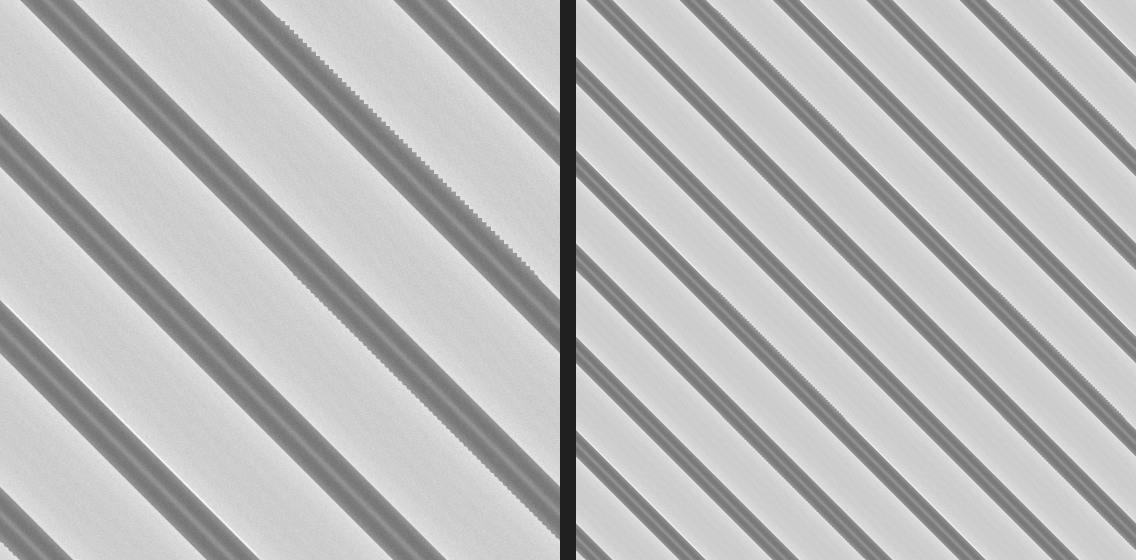
Left, the tile; right, the same tile 2 across and 2 down.
Give the GLSL for this pattern, as a three.js fragment shader.

```glsl
// Soft grey diagonal bands, three repeats across and down, running down to the right.
// A shaded profile is drawn over the signed distance to the nearest band centre;
// fine grain and partly toothed or glinting edges vary the three bands.

varying vec2 vUv;

const float REPEATS = 3.0;
const float PHASE = 0.25;          // band centre, in repeats from the corner
// Widths across a band, in repeats
const float HALF_WIDTH = 0.143;
const float SOFTNESS = 0.006;
const float RIDGE_WIDTH = 0.026;
const float RIM_START = 0.07;
const float GLOW_WIDTH = 0.10;
const float GLINT_WIDTH = 0.005;
// Grey levels
const float DARK = 0.475;
const float RIDGE_LIFT = 0.10;
const float RIM_LIFT = 0.13;
const float LIGHT = 0.80;
const float GLOW_LIFT = 0.09;
const float RIPPLE = 0.004;
const float GLINT_LIFT = 0.10;
// Wear and grain
const float TOOTH_COUNT = 64.0;
const float TOOTH_DEPTH = 0.022;
const float FAINT_TOOTH = 0.45;
const float SPAN_FADE = 0.02;
const float GRAIN_CELLS = 512.0;
const float GRAIN = 0.05;
// Worn stretches: start and length along x
const vec2 TEETH_UPPER = vec2(0.49, 0.48);
const vec2 TEETH_LOWER = vec2(0.51, 0.53);
const vec2 GLINT_LONG = vec2(0.0, 0.47);
const vec2 GLINT_SHORT = vec2(0.79, 0.21);

float hash(vec2 p) {
  return fract(sin(dot(p, vec2(12.9898, 78.233))) * 43758.5453);
}

// Wrapping stretch with faded ends
float span(float x, vec2 range) {
  float t = fract(x - range.x);
  return smoothstep(0.0, SPAN_FADE, t)
       * (1.0 - smoothstep(range.y - SPAN_FADE, range.y, t));
}

float isBand(float id, float wanted) {
  return 1.0 - step(0.5, abs(id - wanted));
}

float bell(float x, float width) {
  return exp(-x * x / (width * width));
}

float darkProfile(float d) {
  float rim = smoothstep(RIM_START, HALF_WIDTH + 0.02, abs(d));
  return DARK + RIDGE_LIFT * bell(d, RIDGE_WIDTH) + RIM_LIFT * rim;
}

float lightProfile(float d) {
  float outside = max(abs(d) - HALF_WIDTH, 0.0);
  return LIGHT + GLOW_LIFT * exp(-outside / GLOW_WIDTH)
       + RIPPLE * cos(6.2831853 * 8.0 * d);
}

void main() {
  // Nearest band, its wrapped index and the signed distance to its centre
  float across = REPEATS * (vUv.x + vUv.y) - PHASE;
  float nearest = floor(across + 0.5);
  float d = across - nearest;
  float id = mod(nearest + 0.5, REPEATS) - 0.5;
  float upper = step(0.0, d);

  // Toothed edges
  float teeth = upper * isBand(id, 1.0) * span(vUv.x, TEETH_UPPER)
    + FAINT_TOOTH * (1.0 - upper) * isBand(id, 0.0) * span(vUv.x, TEETH_LOWER);
  float tooth = abs(2.0 * fract((vUv.x - vUv.y) * TOOTH_COUNT) - 1.0);
  float edge = HALF_WIDTH + TOOTH_DEPTH * teeth * tooth;

  // Band over light ground
  float ground = smoothstep(edge - SOFTNESS, edge + SOFTNESS, abs(d));
  float grey = mix(darkProfile(d), lightProfile(d), ground);

  // Thin glints along the upper edges
  float glint = isBand(id, 1.0) * span(vUv.x, GLINT_LONG)
              + isBand(id, 2.0) * span(vUv.x, GLINT_SHORT);
  grey += GLINT_LIFT * glint * bell(d - HALF_WIDTH - 2.0 * GLINT_WIDTH, GLINT_WIDTH);

  // Fine wrapping grain
  vec2 cell = mod(floor(vUv * GRAIN_CELLS), GRAIN_CELLS);
  grey += GRAIN * (0.5 * (hash(cell) + hash(cell + 19.7)) - 0.5);

  gl_FragColor = vec4(vec3(clamp(grey, 0.0, 1.0)), 1.0);
}
```
